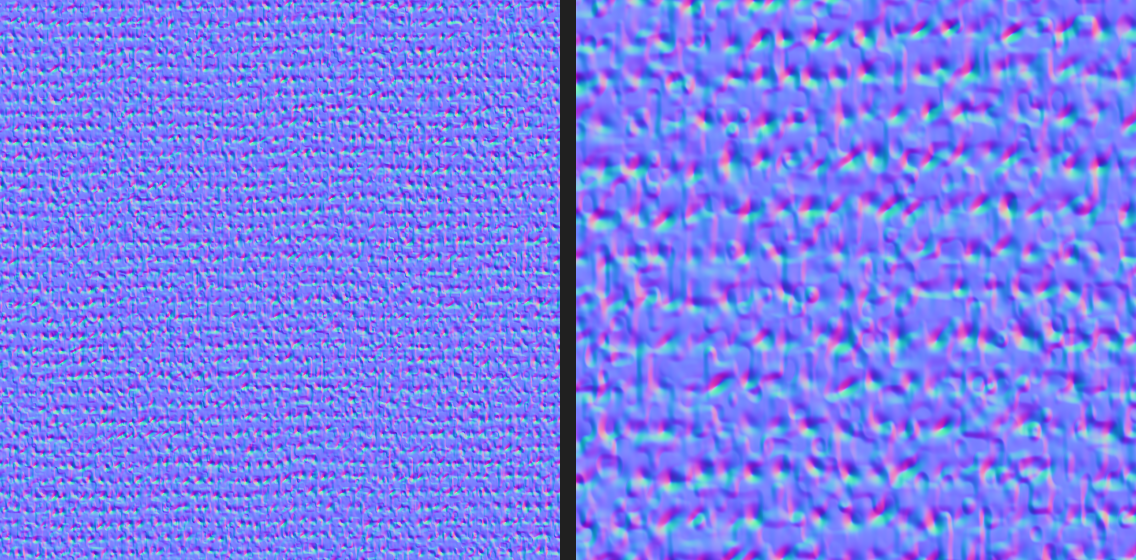
Left, the full canvas; right, a detail of the centre.
Write a WebGL 1 fragment shader that draws this texture map.

```glsl
precision highp float;

uniform vec2 u_resolution;

const vec2 STITCHES = vec2(58.0, 38.0);
const float TAU = 6.2831853;

float hash(vec2 p) {
  return fract(sin(dot(p, vec2(127.1, 311.7))) * 43758.5453);
}

// Value noise that wraps after the given number of lattice cells
float noise(vec2 p, vec2 period) {
  vec2 i = floor(p);
  vec2 f = fract(p);
  f = f * f * (3.0 - 2.0 * f);
  vec2 a = mod(i, period);
  vec2 b = mod(i + 1.0, period);
  return mix(mix(hash(a), hash(vec2(b.x, a.y)), f.x),
             mix(hash(vec2(a.x, b.y)), hash(b), f.x), f.y);
}

float tiledNoise(vec2 uv, vec2 cells) {
  return noise(uv * cells, cells);
}

// Slight wobble of the woven rows, in stitch units
vec2 weaveCoords(vec2 uv) {
  float sag = 0.14 * sin(TAU * uv.x + 0.8) + 0.1 * sin(TAU * 3.0 * uv.x);
  float wobble = tiledNoise(uv, vec2(9.0, 15.0)) - 0.5;
  float drift = tiledNoise(uv, vec2(7.0, 19.0)) - 0.5;
  return uv * STITCHES + vec2(0.9 * drift, sag + 0.4 * wobble);
}

// Slanted hollow, steeper on its left and lower walls
float hollow(vec2 d, float slant, vec2 radius) {
  d.x -= slant * d.y;
  d /= radius;
  d *= mix(vec2(1.12, 1.2), vec2(0.92, 0.85), step(0.0, d));
  return exp(-dot(d, d));
}

// Hollows between the threads, one per stitch
float stitchDepth(vec2 q) {
  vec2 cell = floor(q);
  float depth = 0.0;
  for (int y = -1; y <= 1; y++) {
    for (int x = -1; x <= 1; x++) {
      vec2 id = cell + vec2(float(x), float(y));
      vec2 key = mod(id, STITCHES);
      vec2 jitter = vec2(hash(key + 3.7), hash(key + 8.3)) - 0.5;
      vec2 center = id + 0.5 + jitter * vec2(0.45, 0.24);
      float size = mix(0.85, 1.15, hash(key + 14.9));
      float slant = mix(-0.25, 0.65, hash(key + 21.1));
      float strength = mix(0.25, 1.0, hash(key + 31.3));
      depth += strength * hollow((q - center) / STITCHES, slant,
                                 size * vec2(0.0043, 0.0046));
    }
  }
  return depth;
}

float clothHeight(vec2 uv) {
  vec2 q = weaveCoords(uv);
  float row = 0.5 - 0.5 * cos(TAU * q.y);

  // Uneven patches and rough vertical bands
  float patches = tiledNoise(uv, vec2(11.0, 8.0));
  float rough = smoothstep(0.45, 0.9, tiledNoise(uv, vec2(17.0, 3.0)));
  float depth = mix(0.0068, 0.0098, patches) * mix(1.0, 0.7, rough);

  // Sparse fibre nubs, calmer on the flat thread between rows
  float nubs = smoothstep(0.4, 0.95, tiledNoise(uv, vec2(150.0, 112.0)));
  float nicks = smoothstep(0.5, 1.0, tiledNoise(uv + 0.37, vec2(132.0, 96.0)));
  float fuzz = tiledNoise(uv, vec2(230.0, 170.0)) - 0.5;
  float grainAmount = mix(0.6, 1.0, row) * mix(1.0, 1.3, rough);

  return -depth * stitchDepth(q) - 0.0003 * row
       + grainAmount * (0.003 * nubs - 0.0028 * nicks + 0.0008 * fuzz);
}

vec3 clothNormal(vec2 uv, float e) {
  float dx = clothHeight(uv + vec2(e, 0.0)) - clothHeight(uv - vec2(e, 0.0));
  float dy = clothHeight(uv + vec2(0.0, e)) - clothHeight(uv - vec2(0.0, e));
  vec2 slope = vec2(dx, dy) / (2.0 * e);
  return normalize(vec3(-slope - vec2(0.04, 0.0), 1.0));
}

void main() {
  vec2 uv = gl_FragCoord.xy / u_resolution;
  vec3 normal = clothNormal(uv, 0.0009);
  gl_FragColor = vec4(0.5 + 0.5 * normal, 1.0);
}
```
